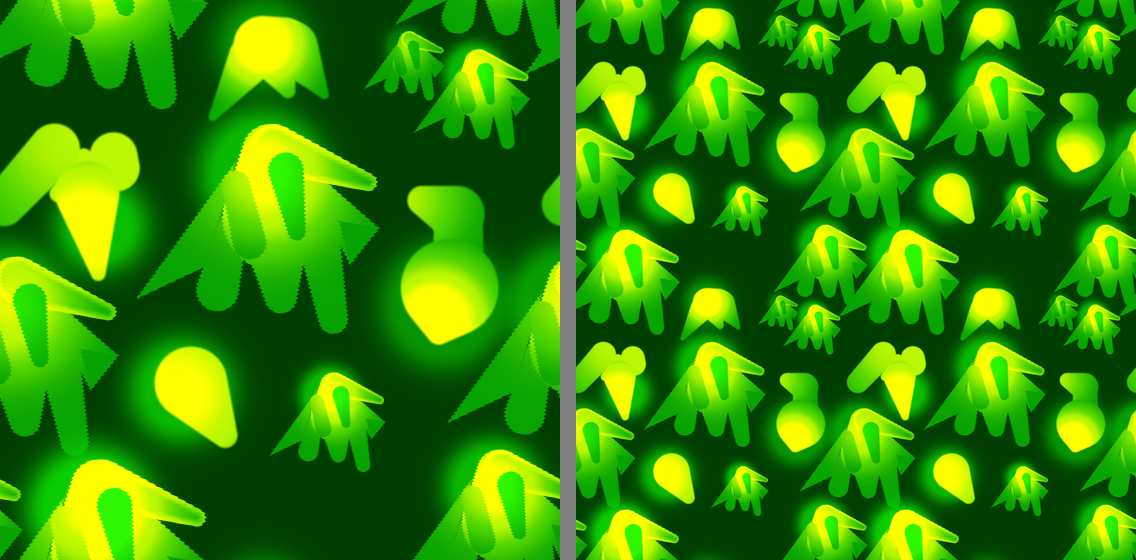
Left: one tile. Right: repeated 2 by 2.
Reproduce this pattern procedurally as a Shadertoy shader.

```glsl
#define GROUND vec3(0.0, 0.245, 0.0)
#define LEAF   vec3(0.03, 0.64, 0.0)
#define LIME   vec3(0.30, 0.83, 0.0)
#define CITRUS vec3(0.73, 0.97, 0.0)
#define YELLOW vec3(1.0, 1.0, 0.0)
#define NEON   vec3(0.18, 0.97, 0.0)
#define HALO   vec3(0.04, 0.80, 0.0)
#define UNIT 0.13        // size of a full bloom, in canvas widths
#define SOFTNESS 0.025   // edge blur of the buds
#define SERRATION 0.012  // depth of the toothed petal edge

// Signed distance to a capsule with a different radius at each end
float taper(vec2 p, vec2 a, vec2 b, float ra, float rb) {
    vec2 axis = b - a;
    float len = length(axis);
    axis /= len;
    p -= a;
    vec2 q = vec2(abs(dot(p, vec2(-axis.y, axis.x))), dot(p, axis));
    float s = (ra - rb) / len, c = sqrt(1.0 - s * s);
    float k = dot(q, vec2(-s, c));
    if (k < 0.0) return length(q) - ra;
    if (k > c * len) return length(q - vec2(0.0, len)) - rb;
    return dot(q, vec2(c, s)) - ra;
}

float side(vec2 p, vec2 a, vec2 b) {
    vec2 d = normalize(b - a);
    return dot(p - a, vec2(-d.y, d.x));
}

// Clockwise triangle
float wedge(vec2 p, vec2 a, vec2 b, vec2 c) {
    return max(side(p, a, b), max(side(p, b, c), side(p, c, a)));
}

// Leaf green through lime to full yellow
vec3 ramp(float t) {
    vec3 c = mix(LEAF, LIME, smoothstep(0.0, 0.38, t));
    c = mix(c, CITRUS, smoothstep(0.3, 0.7, t));
    return mix(c, YELLOW, smoothstep(0.7, 1.0, t));
}

void paint(inout vec3 col, float d, float blur, vec3 ink) {
    col = mix(col, ink, smoothstep(blur, -blur, d));
}

void halo(inout vec3 col, vec2 p, float radius, float strength) {
    float x = max(length(p) - radius, 0.0);
    col = mix(col, HALO, clamp(strength, 0.0, 1.0) * exp(-9.0 * x * x));
}

// Offset from a centre on the wrapped canvas
vec2 wrapped(vec2 uv, vec2 centre) {
    return fract(uv - centre + 0.5) - 0.5;
}

// Hanging bloom with its apex at the origin
void bloom(inout vec3 col, vec2 p, float glow, float px) {
    vec2 q = p - vec2(-0.1, -0.7);
    float lit = glow * 1.1 * exp(-dot(q, q));
    halo(col, q, 0.6, 0.85 * glow);
    p.x += SERRATION * sin(110.0 * p.y);

    // Outer petals
    float d = wedge(p, vec2(-1.75, -2.35), vec2(-0.55, -0.7), vec2(-0.9, -1.95)) - 0.03;
    d = min(d, taper(p, vec2(-0.5, -1.4), vec2(-0.72, -2.3), 0.2, 0.29));
    paint(col, d, px, ramp(0.5 * lit));
    d = taper(p, vec2(0.1, -1.8), vec2(0.15, -2.4), 0.38, 0.22);
    d = min(d, taper(p, vec2(0.65, -1.5), vec2(0.87, -2.7), 0.3, 0.2));
    d = min(d, wedge(p, vec2(0.3, -0.4), vec2(1.5, -1.45), vec2(1.1, -1.95)));
    d = min(d, taper(p, vec2(0.0, -0.4), vec2(0.1, -1.3), 0.38, 0.75));
    paint(col, d, px, ramp(lit));
    d = wedge(p, vec2(0.95, -1.35), vec2(1.5, -1.45), vec2(1.1, -1.95));
    paint(col, d, px, LEAF);

    // Raised arm with a light rim
    d = taper(p, vec2(0.05, -0.36), vec2(1.35, -0.82), 0.34, 0.12);
    paint(col, d, px, ramp(lit + 0.35 * smoothstep(-0.12, 0.0, d)));

    // Inner petals beside the bright throat
    d = taper(p, vec2(-0.47, -0.85), vec2(-0.28, -1.65), 0.19, 0.23);
    paint(col, d, px, ramp(0.75 * lit - 0.12));
    d = taper(p, vec2(0.22, -0.65), vec2(0.37, -1.5), 0.24, 0.12);
    paint(col, d, px, mix(LEAF, NEON, clamp(1.3 * lit - 0.3, 0.0, 1.0)));
}

// Smooth lobe; light holds position, strength and falloff
void lobe(inout vec3 col, vec2 p, vec4 ends, vec2 radii, vec4 light) {
    vec2 q = p - light.xy;
    float d = taper(p, ends.xy, ends.zw, radii.x, radii.y);
    paint(col, d, SOFTNESS, ramp(light.z * exp(-light.w * dot(q, q))));
}

void buds(inout vec3 col, vec2 uv) {
    // Teardrop
    vec2 p = wrapped(uv, vec2(0.341, 0.316)) / UNIT;
    halo(col, p + vec2(0.12, 0.1), 0.45, 0.85);
    lobe(col, p, vec4(0.0, 0.0, 0.47, -0.72), vec2(0.5, 0.17), vec4(-0.2, -0.15, 1.05, 0.6));

    // Capped bulb
    p = wrapped(uv, vec2(0.803, 0.486)) / UNIT;
    halo(col, p + vec2(0.08, 0.25), 0.6, 0.6);
    vec4 capLight = vec4(-0.6, 1.2, 0.6, 1.6);
    lobe(col, p, vec4(0.12, 1.0, 0.12, 0.4), vec2(0.33, 0.35), capLight);
    lobe(col, p, vec4(-0.38, 1.2, 0.1, 1.02), vec2(0.2, 0.38), capLight);
    lobe(col, p, vec4(0.0, 0.0, -0.15, -0.62), vec2(0.67, 0.16), vec4(-0.2, -0.45, 1.35, 1.7));

    // Winged pod
    p = wrapped(uv, vec2(0.156, 0.648)) / UNIT;
    halo(col, p - vec2(0.2, -0.4), 0.35, 0.9);
    lobe(col, p, vec4(0.36, 0.56, 0.4, 0.4), vec2(0.33, 0.32), vec4(0.4, 0.4, 0.7, 0.1));
    lobe(col, p, vec4(-0.05, 0.55, -0.4, 0.05), vec2(0.12), vec4(0.0, 0.4, 0.72, 0.1));
    lobe(col, p, vec4(-0.45, 0.66, -1.15, -0.1), vec2(0.35, 0.3), vec4(-0.2, 0.8, 0.65, 0.45));
    lobe(col, p, vec4(0.0, 0.05, 0.15, -1.05), vec2(0.44, 0.1), vec4(0.0, -0.45, 1.2, 0.9));

    // Drooping cap
    p = wrapped(uv, vec2(0.469, 0.922)) / UNIT;
    halo(col, p, 0.35, 0.6);
    vec4 capCore = vec4(0.0, 0.0, 1.35, 2.6);
    lobe(col, p, vec4(-0.15, -0.2, -0.68, -1.0), vec2(0.32, 0.06), capCore);
    lobe(col, p, vec4(0.4, -0.05, 0.85, -0.7), vec2(0.36, 0.06), capCore);
    lobe(col, p, vec4(0.1, -0.1, 0.35, -0.65), vec2(0.35, 0.1), capCore);
    lobe(col, p, vec4(0.0, -0.02, 0.3, 0.0), vec2(0.4, 0.36), capCore);
}

void mainImage(out vec4 fragColor, in vec2 fragCoord) {
    vec2 uv = fragCoord / iResolution.xy;
    vec3 col = GROUND;
    // Apex, relative size and glow of each bloom
    vec4 blooms[7] = vec4[7](
        vec4(0.482, 0.781, 1.0, 1.0), vec4(0.026, 0.544, 0.95, 0.8),
        vec4(0.176, 0.182, 1.0, 1.35), vec4(0.890, 0.199, 0.77, 1.0),
        vec4(0.853, 0.913, 0.475, 1.0), vec4(0.595, 0.336, 0.475, 1.0),
        vec4(0.729, 0.945, 0.33, 0.5));
    buds(col, uv);
    for (int i = 0; i < 7; i++) {
        float size = UNIT * blooms[i].z;
        bloom(col, wrapped(uv, blooms[i].xy) / size, blooms[i].w, 0.8 / (iResolution.y * size));
    }
    fragColor = vec4(col, 1.0);
}
```
